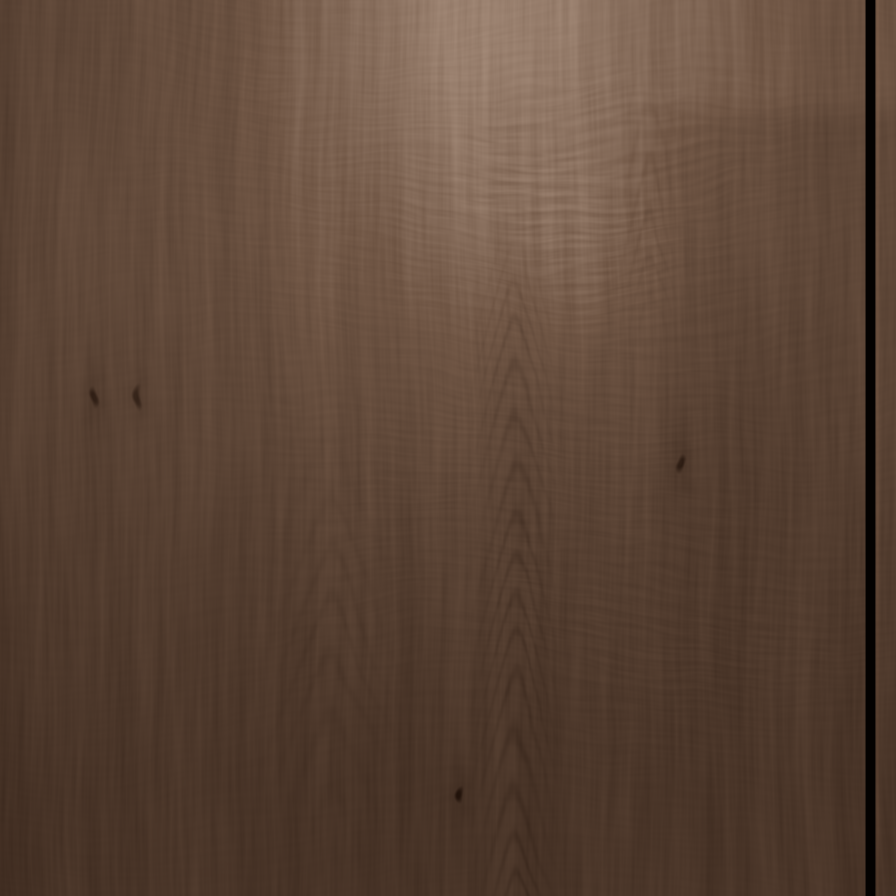
This texture is drawn by a WebGL 1 fragment shader. Its source:

```glsl
precision highp float;
uniform vec2 u_resolution;

const vec3 DARK_WOOD = vec3(0.285, 0.205, 0.155);
const vec3 MID_WOOD = vec3(0.44, 0.338, 0.27);
const vec3 LIT_WOOD = vec3(0.61, 0.51, 0.44);
const vec3 GAP_BLACK = vec3(0.015, 0.008, 0.004);

vec2 hash2(vec2 p) {
  return fract(sin(vec2(dot(p, vec2(127.1, 311.7)), dot(p, vec2(269.5, 183.3)))) * 43758.55);
}

// Cellular noise: distance to the nearest scattered point, centred near zero
float cells(vec2 p) {
  vec2 id = floor(p);
  vec2 f = fract(p);
  float nearest = 4.0;
  for (int y = -1; y <= 1; y++) {
    for (int x = -1; x <= 1; x++) {
      vec2 g = vec2(float(x), float(y));
      vec2 d = g + hash2(id + g) - f;
      nearest = min(nearest, dot(d, d));
    }
  }
  return sqrt(nearest) - 0.45;
}

// Layered sines, roughly -1 to 1
float waves(vec2 p) {
  float sum = 0.0;
  float amp = 0.5;
  for (int i = 0; i < 4; i++) {
    sum += amp * sin(p.x + 1.7 * sin(p.y + float(i)));
    p = mat2(1.3, 1.1, -1.1, 1.3) * p + 2.3;
    amp *= 0.6;
  }
  return sum;
}

float bell(float x, float centre, float width) {
  float d = (x - centre) / width;
  return exp(-d * d);
}

// Soft lamp reflection near the top, fading to a dim floor
float lighting(vec2 p) {
  float tone = mix(0.285, 0.365, smoothstep(0.0, 0.8, p.y));
  tone += 0.07 * bell(p.x, 0.5, 0.3) * smoothstep(0.1, 0.8, p.y);
  tone += 0.18 * bell(p.x, 0.56, 0.2) * bell(p.y, 0.98, 0.25);
  tone += 0.04 * bell(p.x, 0.62, 0.1) * bell(p.y, 0.74, 0.1);
  tone += 0.045 * smoothstep(0.65, 0.78, p.x) * smoothstep(0.85, 0.9, p.y);
  tone -= 0.025 * bell(p.x, 0.83, 0.07) * bell(p.y, 0.5, 0.25);
  return tone - 0.03 * smoothstep(0.07, 0.0, p.x);
}

// Vertical bands, streaks and pores
float fibres(vec2 p) {
  p.x += 0.006 * waves(p * vec2(5.0, 4.0));
  float bands = 0.012 * waves(vec2(p.x * 38.0, p.y * 0.9));
  float streaks = 0.028 * cells(p * vec2(42.0, 1.6));
  float strands = 0.035 * cells(p * vec2(110.0, 4.0) + 7.0);
  float pores = 0.024 * cells(p * vec2(230.0, 12.0) + 19.0);
  return bands + streaks + strands + pores;
}

// Nested pointed growth rings around a vertical axis
float arches(vec2 p, float axis, float width, float steepness, float count) {
  p += vec2(0.004, 0.012) * waves(p * vec2(20.0, 13.0));
  float dx = p.x - axis;
  float height = p.y + steepness * sqrt(dx * dx + 0.00006);
  float ring = 0.5 + 0.5 * sin(height * count + 1.5 * sin(height * 17.0));
  return ring * ring * ring * bell(p.x, axis, width);
}

// Horizontal saw ripples, embossed by differencing along y
float ripples(vec2 p) {
  vec2 q = p;
  q.y += 0.012 * waves(p * vec2(9.0, 11.0)) + 0.02 * sin(p.x * 7.0 + p.y * 5.0);
  vec2 scale = vec2(13.0, 105.0);
  float relief = cells(q * scale) - cells(q * scale + vec2(0.0, 0.4));
  relief += 0.5 * (cells(q * scale * 1.8) - cells(q * scale * 1.8 + vec2(0.0, 0.4)));
  float patches = smoothstep(-0.5, 0.7, waves(p * vec2(7.0, 9.0) + 1.0));
  float middle = bell(p.x, 0.68, 0.24) * bell(p.y, 0.38, 0.17);
  float upper = bell(p.x, 0.55, 0.27) * bell(p.y, 0.78, 0.2);
  return relief * (0.006 + (0.4 + 0.6 * patches) * (0.042 * middle + 0.05 * upper));
}

// A few small upright knots
float knots(vec2 p) {
  float dark = 0.0;
  for (int i = 0; i < 4; i++) {
    float k = float(i);
    vec2 centre = vec2(0.105 + 0.655 * smoothstep(0.6, 3.0, k), 0.4 + 0.29 * cos(2.0 * (k - 0.5)));
    vec2 d = p - centre;
    d.x += 0.002 * sin(d.y * 180.0 + k);
    float core = length(d / vec2(0.0045, 0.011 + 0.003 * sin(k * 2.0)));
    float halo = length(d / vec2(0.012, 0.04));
    dark += 0.13 * smoothstep(1.3, 0.3, core) + 0.03 * exp(-halo * halo);
  }
  return dark;
}

vec3 woodColour(float tone) {
  vec3 low = mix(DARK_WOOD, MID_WOOD, (min(tone, 0.44) - 0.285) / 0.155);
  return mix(low, LIT_WOOD, clamp((tone - 0.44) / 0.17, 0.0, 1.2));
}

void main() {
  vec2 p = gl_FragCoord.xy / u_resolution;
  float light = lighting(p);
  float grain = fibres(p) + ripples(p);
  grain -= 0.04 * arches(p, 0.575, 0.032, 4.0, 125.0) * smoothstep(0.78, 0.6, p.y);
  grain -= 0.022 * arches(p, 0.37, 0.055, 2.6, 95.0) * bell(p.y, 0.3, 0.2);
  grain -= 0.03 * arches(p, 0.725, 0.025, 5.0, 110.0) * bell(p.y, 0.78, 0.12);
  float tone = light + grain * (0.6 + light) - knots(p);
  vec3 colour = woodColour(tone);

  // Black joint between two panels, with a faint lit edge
  colour += vec3(0.05, 0.035, 0.025) * bell(p.x, 0.9795, 0.002);
  float joint = smoothstep(0.0065, 0.0045, abs(p.x - 0.9715));
  colour = mix(colour, GAP_BLACK, joint);

  gl_FragColor = vec4(max(colour, 0.0), 1.0);
}
```
